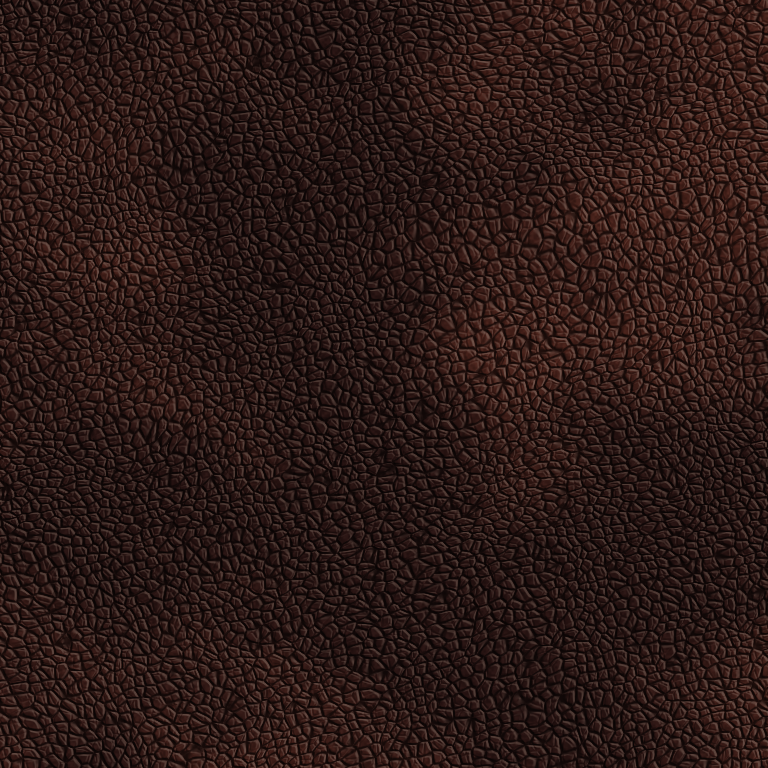
Reproduce this texture procedurally as a Shadertoy shader.

```glsl
float hash(vec2 p) {
    return fract(sin(dot(p, vec2(127.1, 311.7))) * 43758.5453);
}

float noise(vec2 p) {
    vec2 cell = floor(p), f = fract(p);
    f = f * f * (3.0 - 2.0 * f);
    return mix(mix(hash(cell), hash(cell + vec2(1, 0)), f.x),
               mix(hash(cell + vec2(0, 1)), hash(cell + vec2(1, 1)), f.x), f.y);
}

float fbm(vec2 p) {
    float sum = 0.0, weight = 0.5;
    for (int i = 0; i < 4; i++) {
        sum += weight * noise(p);
        p = mat2(1.6, 1.2, -1.2, 1.6) * p + 7.3;
        weight *= 0.5;
    }
    return sum / 0.9375;
}

// Gap between the two nearest cell centres: zero along the creases
float creaseGap(vec2 p) {
    vec2 cell = floor(p), f = fract(p);
    float nearest = 9.0, second = 9.0;
    for (int y = -1; y <= 1; y++)
    for (int x = -1; x <= 1; x++) {
        vec2 o = vec2(x, y);
        vec2 jitter = vec2(hash(cell + o), hash(cell + o + 53.7));
        float d = length(o + 0.08 + 0.84 * jitter - f);
        second = min(second, max(nearest, d));
        nearest = min(nearest, d);
    }
    return second - nearest;
}

// Height of the pebbled grain, with fine cracks splitting the larger pebbles
float grainHeight(vec2 uv) {
    vec2 p = uv + 0.07 * vec2(fbm(uv * 4.0), fbm(uv * 4.0 + 19.0));
    p += 0.005 * vec2(noise(uv * 60.0), noise(uv * 60.0 + 31.0));
    p = mat2(0.94, -0.34, 0.34, 0.94) * p;
    float pebbles = smoothstep(0.0, 0.42, creaseGap(p * vec2(62.0, 76.0)));
    float cracks = smoothstep(0.0, 0.3, creaseGap(p * vec2(88.0, 80.0) + 40.0));
    return pebbles * (0.62 + 0.38 * cracks);
}

// Long upright wrinkles, strongest near the left side
float wrinkleHeight(vec2 uv) {
    float x = uv.x + 0.03 * fbm(uv * vec2(3.0, 5.0));
    float fade = 0.06 + 0.3 * smoothstep(0.14, 0.0, uv.x);
    return fade * noise(vec2(x * 70.0, uv.y * 5.0));
}

void mainImage(out vec4 fragColor, in vec2 fragCoord) {
    vec2 uv = fragCoord / iResolution.y;

    // Relief and its slope towards the light
    vec2 lightStep = 0.0022 * vec2(0.8, 0.6);
    float height = grainHeight(uv);
    float slope = height - grainHeight(uv + lightStep);
    slope += wrinkleHeight(uv) - wrinkleHeight(uv + lightStep);

    // Cloudy dye and fine pores
    float dye = smoothstep(0.28, 0.72, fbm(uv * vec2(3.2, 4.2) + 2.7));
    float pores = noise(uv * 290.0) - 0.5;
    vec3 leather = mix(vec3(0.145, 0.070, 0.065), vec3(0.265, 0.122, 0.095), dye);
    leather *= 1.0 + 0.35 * pores;

    // Dark creases, shaded sides and greyish sheen
    leather *= mix(0.48, 1.0, smoothstep(0.0, 0.7, height));
    leather *= 1.0 - 0.55 * clamp(-slope * 1.5, 0.0, 1.0);
    float sheen = clamp(slope * 1.5 + 0.12 * pores + 0.03, 0.0, 1.0);
    vec3 sheenColor = vec3(0.42, 0.32, 0.285) * mix(0.8, 1.1, dye);
    leather = mix(leather, sheenColor, 0.85 * sheen);

    fragColor = vec4(leather, 1.0);
}
```
